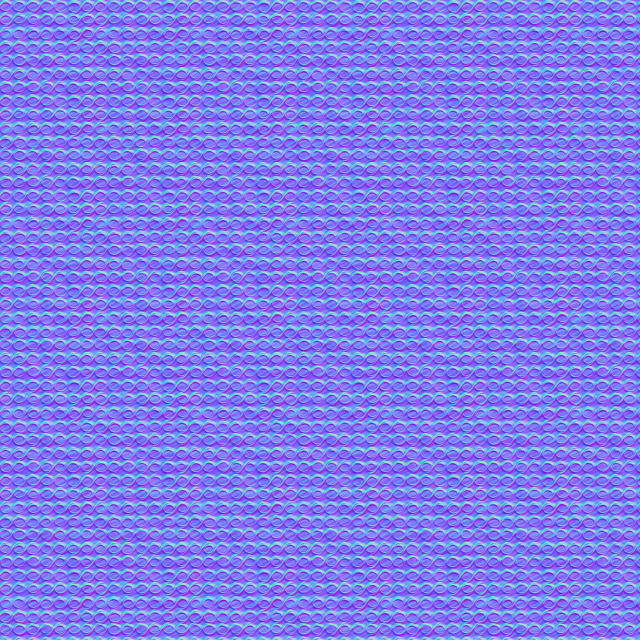
This texture map is drawn by a Shadertoy shader. Its source:

```glsl
// Normal map of a fine knit: rows of oval loops wrapped by slanted strands.

const float TILES = 6.745;                // tiles across the canvas
const float LOOPS = 7.0;                  // loops per tile side
const vec2  PHASE = vec2(0.07, -0.26);    // grid offset, in loops
const vec2  LOOP_RADII = vec2(0.38, 0.31);
const float THREAD_WIDTH = 0.090;
const float THREAD_HEIGHT = 0.120;
const float SIDE_FADE = 0.45;             // how far loops sink at their sides
const float LOOP_FILL = 0.50;             // level inside a loop, against its rim
const float FILL_TILT = 0.28;
const float STRAND_RISE = 0.43;           // half the climb of a strand
const float ROW_HEIGHT = 0.085;           // overlap of one row on the next
const float ROW_WAVE = 0.090;
const float ROW_SHIFT = 0.03;
const float ROW_JITTER = 0.08;
const float LOOP_JITTER = 0.11;
const float FIBRE_HEIGHT = 0.085;
const float FIBRE_COUNT = 7.0;            // fibre noise cells per tile
const float SAG_HEIGHT = 0.15;
const float SAG_COUNT = 4.0;              // broad noise cells per tile
const vec2  SLOPE_GAIN = vec2(0.92, 1.18);
const float SLOPE_STEP = 0.06;            // in loops
const int   SAMPLES = 2;                  // antialiasing grid side
const float PI = 3.14159265;

vec2 hash2(vec2 p) {
    vec2 k = vec2(dot(p, vec2(127.1, 311.7)), dot(p, vec2(269.5, 183.3)));
    return fract(sin(k) * 43758.5);
}

float cornerGradient(vec2 corner, vec2 offset, float wrap) {
    vec2 g = hash2(mod(corner, wrap) + 31.0) * 2.0 - 1.0;
    return dot(g, offset);
}

// Gradient noise that repeats after wrap cells
float gradientNoise(vec2 p, float wrap) {
    vec2 i = floor(p), f = p - i;
    vec2 u = f * f * f * (f * (f * 6.0 - 15.0) + 10.0);
    vec2 e = vec2(1.0, 0.0);
    float low = mix(cornerGradient(i, f, wrap),
                    cornerGradient(i + e, f - e, wrap), u.x);
    float high = mix(cornerGradient(i + e.yx, f - e.yx, wrap),
                     cornerGradient(i + e.xx, f - e.xx, wrap), u.x);
    return mix(low, high, u.y);
}

float ridge(float d) {
    d /= THREAD_WIDTH;
    return exp(-d * d);
}

// Oval loop with a raised floor
float loopHeight(vec2 q, vec2 radii) {
    vec2 n = q / radii;
    float d = (length(n) - 1.0) * radii.y;
    float rim = ridge(d) * (1.0 - SIDE_FADE * min(n.x * n.x, 1.0));
    float level = LOOP_FILL - FILL_TILT * n.y;
    return max(rim, level * (1.0 - smoothstep(-0.12, 0.05, d)));
}

// Strand from under one loop to over the loop on its right
float strandHeight(vec2 q) {
    float x = clamp(q.x, 0.0, 1.0);
    float rise = STRAND_RISE * PI * sin(PI * x);
    float d = (q.y + STRAND_RISE * cos(PI * x)) / sqrt(1.0 + rise * rise);
    float span = smoothstep(-0.35, 0.1, q.x) * (1.0 - smoothstep(0.9, 1.35, q.x));
    return ridge(d) * span;
}

float threadHeight(vec2 p) {
    vec2 home = floor(p);
    float h = 0.0;
    for (int y = -1; y <= 1; y++) {
        for (int x = -1; x <= 1; x++) {
            vec2 id = home + vec2(x, y);
            vec2 tileId = mod(id, LOOPS);
            vec2 rnd = hash2(tileId + 3.0) - 0.5;
            vec2 shape = hash2(tileId + 17.0);
            float rowShift = (hash2(vec2(tileId.y, 5.0)).x - 0.5) * ROW_JITTER;
            vec2 q = p - id - 0.5 - rnd * LOOP_JITTER - vec2(0.0, rowShift);

            vec2 radii = LOOP_RADII * mix(0.9, 1.1, shape.x);
            float strandGain = mix(0.45, 1.05, hash2(tileId + 41.0).x);
            h = max(h, loopHeight(q, radii) * mix(0.75, 1.1, shape.y));
            h = max(h, strandHeight(q) * strandGain);
        }
    }
    return h * THREAD_HEIGHT;
}

// Slow rise up the row, then a scalloped edge that leans to the right
float rowHeight(vec2 p) {
    float a = 2.0 * PI * (p.x - 0.5);
    float wave = ROW_WAVE * (cos(a) - 0.35 * sin(2.0 * a));
    float v = fract(p.y - wave + ROW_SHIFT);
    return ROW_HEIGHT * smoothstep(0.0, 0.8, v) * (1.0 - smoothstep(0.74, 1.0, v));
}

// Fine streaks that climb to the right
float fibreHeight(vec2 p) {
    vec2 t = p / LOOPS * FIBRE_COUNT;
    return FIBRE_HEIGHT * gradientNoise(vec2(t.x, 4.0 * t.y - 2.0 * t.x), FIBRE_COUNT);
}

float height(vec2 p) {
    float sag = gradientNoise(p / LOOPS * SAG_COUNT, SAG_COUNT);
    return threadHeight(p) + rowHeight(p) * (1.0 + sag) + fibreHeight(p) + SAG_HEIGHT * sag;
}

vec3 normalColour(vec2 p) {
    vec2 e = vec2(SLOPE_STEP, 0.0);
    float h = height(p);
    vec2 slope = vec2(height(p + e) - h, height(p + e.yx) - h) / SLOPE_STEP;
    return normalize(vec3(-slope * SLOPE_GAIN, 1.0)) * 0.5 + 0.5;
}

void mainImage(out vec4 fragColor, in vec2 fragCoord) {
    vec3 colour = vec3(0.0);
    for (int k = 0; k < SAMPLES * SAMPLES; k++) {
        vec2 shift = (vec2(k % SAMPLES, k / SAMPLES) + 0.5) / float(SAMPLES) - 0.5;
        vec2 uv = (fragCoord + shift) / iResolution.xy;
        colour += normalColour(uv * TILES * LOOPS + PHASE);
    }
    fragColor = vec4(colour / float(SAMPLES * SAMPLES), 1.0);
}
```
